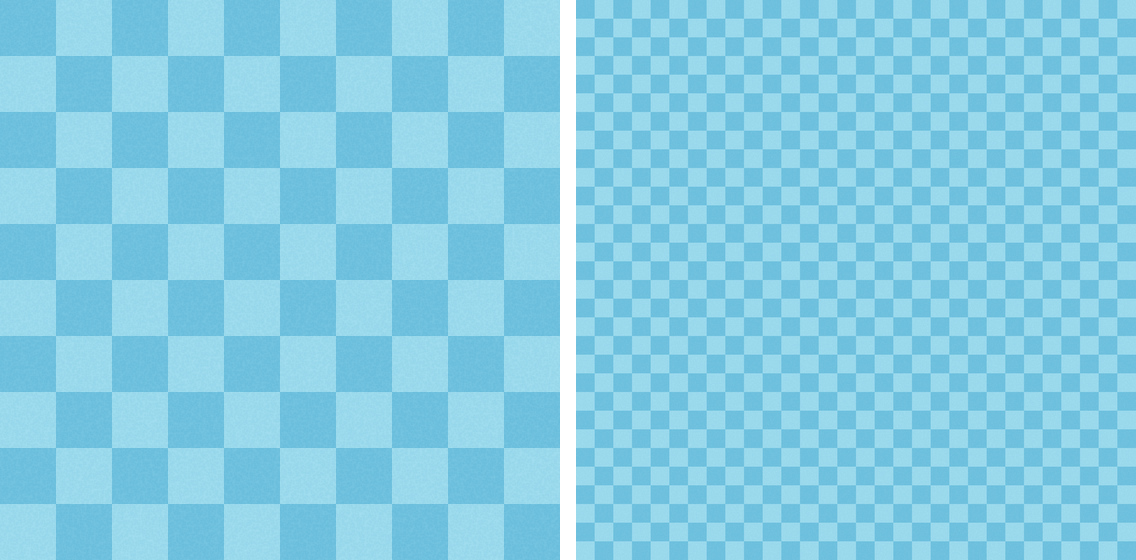
Left: one tile. Right: repeated 3 by 3.
Give the GLSL for this pattern, as a WebGL 2 fragment shader.

```glsl
#version 300 es
precision highp float;

uniform vec2 u_resolution;
out vec4 outColor;

const float CHECKS = 10.0;            // squares across and down, even so it tiles
const vec3 DARK_BLUE = vec3(0.435, 0.757, 0.871);
const vec3 LIGHT_BLUE = vec3(0.608, 0.853, 0.928);
const float FINE_CELLS = 230.0;       // whole numbers so the grain wraps
const float COARSE_CELLS = 96.0;
const float FINE_AMOUNT = 0.045;
const float COARSE_AMOUNT = 0.018;
const float MEAN_DISTANCE = 0.48;     // average of the cellular noise
const vec3 GRAIN_TINT = vec3(1.0, 0.6, 0.4);

vec2 hash2(vec2 p) {
    vec3 q = fract(p.xyx * vec3(0.1031, 0.1030, 0.0973));
    q += dot(q, q.yzx + 33.33);
    return fract((q.xx + q.yz) * q.zy);
}

// Distance to the nearest jittered point, wrapping at the canvas edges
float cellularNoise(vec2 uv, float cells) {
    vec2 p = uv * cells;
    vec2 cell = floor(p);
    vec2 local = p - cell;
    float nearest = 4.0;
    for (int y = -1; y <= 1; y++) {
        for (int x = -1; x <= 1; x++) {
            vec2 offset = vec2(x, y);
            vec2 toPoint = offset + hash2(mod(cell + offset, cells)) - local;
            nearest = min(nearest, dot(toPoint, toPoint));
        }
    }
    return sqrt(nearest);
}

// Square wave of +1 and -1 on each axis, with edges one pixel wide
vec2 squareWave(vec2 p, vec2 pixel) {
    vec2 side = 1.0 - 2.0 * mod(floor(p), 2.0);
    vec2 edgeDistance = 0.5 - abs(fract(p) - 0.5);
    return side * clamp(edgeDistance / (0.5 * pixel), 0.0, 1.0);
}

void main() {
    vec2 uv = gl_FragCoord.xy / u_resolution;

    // Checkerboard, light in the lower left corner
    vec2 wave = squareWave(uv * CHECKS, CHECKS / u_resolution);
    float lightMask = 0.5 + 0.5 * wave.x * wave.y;
    vec3 color = mix(DARK_BLUE, LIGHT_BLUE, lightMask);

    // Faint paper grain
    float grain = FINE_AMOUNT * (cellularNoise(uv, FINE_CELLS) - MEAN_DISTANCE);
    grain += COARSE_AMOUNT * (cellularNoise(uv, COARSE_CELLS) - MEAN_DISTANCE);
    color += grain * GRAIN_TINT;

    outColor = vec4(clamp(color, 0.0, 1.0), 1.0);
}
```
